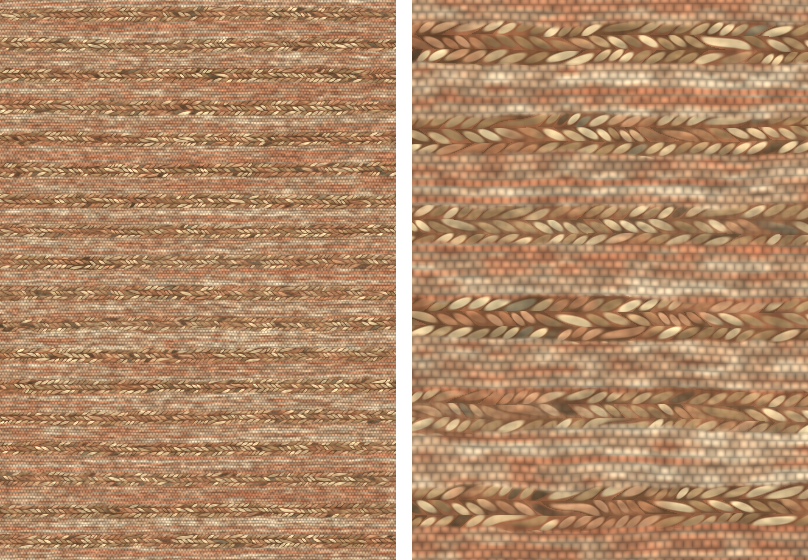
Left, the full canvas; right, a detail of the centre.
A Shadertoy shader for this texture:

```glsl
// Woven jute rug: eighteen frayed straw braids over a flat weave with fine terracotta threads.

const float BAND_PITCH = 0.0553;   // spacing of bands, in canvas heights
const float FIRST_BAND = 0.0265;   // centre of the top band
const float BRAID_ROW = 0.0086;    // height of one braid row
const float STITCHES = 98.0;       // braid stitches per canvas height
const float THREADS = 200.0;       // weft threads per canvas height
const float WARPS = 180.0;         // warp threads per canvas height

const vec3 TERRACOTTA = vec3(0.69, 0.42, 0.29);
const vec3 TAN = vec3(0.71, 0.57, 0.44);
const vec3 CREAM = vec3(0.83, 0.74, 0.61);
const vec3 SHADOW = vec3(0.36, 0.25, 0.15);
const vec3 OCHRE = vec3(0.62, 0.49, 0.33);
const vec3 STRAW = vec3(0.92, 0.83, 0.64);

float hash(vec2 p) {
    vec3 q = fract(p.xyx * 0.1031);
    q += dot(q, q.yzx + 33.33);
    return fract((q.x + q.y) * q.z);
}

float noise(vec2 p) {
    vec2 i = floor(p), f = fract(p);
    f = f * f * (3.0 - 2.0 * f);
    float low = mix(hash(i), hash(i + vec2(1, 0)), f.x);
    float high = mix(hash(i + vec2(0, 1)), hash(i + vec2(1, 1)), f.x);
    return mix(low, high, f.y);
}

// Rounded profile across a thread: 0 at its sides, 1 on its crest
float crest(float t) {
    t = fract(t);
    return 4.0 * t * (1.0 - t);
}

// Thin weft threads whose dye changes along their length
vec3 flatWeave(vec2 p) {
    float thread = p.y * THREADS;
    float row = floor(thread);
    float streak = noise(vec2(p.x * 10.0, thread));
    float fleck = noise(vec2(p.x * 70.0, thread + 71.0));
    float drift = noise(p * vec2(3.0, 45.0) + 19.0);
    float tone = 0.36 * streak + 0.44 * fleck + 0.20 * drift;
    vec3 color = mix(mix(TAN, TERRACOTTA, 0.6), TAN, smoothstep(0.25, 0.48, tone));
    color = mix(color, CREAM, smoothstep(0.46, 0.78, tone));

    // Single terracotta threads, fading in and out
    float dyed = step(0.58, hash(vec2(row, 91.0)));
    float visible = smoothstep(0.25, 0.6, noise(vec2(p.x * 11.0, row + 0.5)));
    color = mix(color, TERRACOTTA, 0.8 * dyed * visible * crest(thread));

    // Over-under knots, offset on alternate threads
    float offset = 0.5 * mod(row, 2.0);
    float relief = crest(thread) * crest(p.x * WARPS + offset);
    return color * (0.83 + 0.32 * relief);
}

// Slanted stitches, leaning the other way on each successive row
vec3 braid(vec2 p, float across, float band, float aa) {
    float level = across / BRAID_ROW + 1.5;
    float row = floor(level);
    float t = fract(level) - 0.5;
    float lean = 1.0 - 2.0 * mod(row, 2.0);
    float rowId = row + band * 5.0;
    float wobble = noise(vec2(p.x * 32.0, rowId));
    float u = p.x * STITCHES + lean * t * 1.0 + wobble * 2.0;
    vec2 id = vec2(floor(u), rowId);

    // Each stitch sits a little high or low in its row
    vec2 local = vec2(fract(u) - 0.5, t + 0.3 * (hash(id + 13.0) - 0.5));
    float soft = 0.08 + 0.35 * aa * STITCHES;
    float stitch = 1.0 - smoothstep(0.42 - soft, 0.42 + soft, length(local));

    float dye = hash(id + 7.0);
    vec3 fiber = mix(OCHRE, STRAW, smoothstep(0.15, 0.95, dye));
    float rust = noise(vec2(p.x * 30.0, rowId + 40.0));
    fiber = mix(fiber, TERRACOTTA, 0.6 * smoothstep(0.5, 0.85, rust));
    fiber *= 1.0 - 0.3 * local.y;

    // Occasional dark husk fibres
    fiber *= 1.0 - 0.45 * step(0.95, hash(id + 31.0));
    vec3 gap = mix(SHADOW, TERRACOTTA, 0.1 + 0.6 * hash(id + 53.0));
    return mix(gap, fiber, stitch);
}

void mainImage(out vec4 fragColor, in vec2 fragCoord) {
    float aa = 1.0 / iResolution.y;
    vec2 p = fragCoord * aa;
    p.y = 1.0 - p.y;

    // Hand-woven sag, shared by bands and threads
    p.y += 0.005 * (noise(p * vec2(4.0, 14.0)) - 0.5);
    p.y += 0.002 * (noise(p * vec2(28.0, 34.0)) - 0.5);

    float phase = (p.y - FIRST_BAND) / BAND_PITCH;
    float band = floor(phase + 0.5);
    float across = (phase - band) * BAND_PITCH;

    // Ragged band edges, with outer stitches missing in places
    float side = across < 0.0 ? 3.0 : 11.0;
    float fray = noise(vec2(p.x * 12.0, band * 17.0 + side));
    float tuft = noise(vec2(p.x * 75.0, band * 23.0 + side));
    float halfHeight = BRAID_ROW * (0.9 + 0.45 * fray + 0.4 * tuft);
    float edge = 0.0012 + 0.6 * aa;
    float cover = 1.0 - smoothstep(halfHeight - edge, halfHeight + edge, abs(across));
    float worn = 0.72 + 0.25 * noise(vec2(p.x * 7.0, band * 3.0));

    vec3 color = mix(flatWeave(p), braid(p, across, band, aa), cover * worn);

    // Coarse fibre grain
    color *= 0.84 + 0.32 * noise(p * vec2(150.0, 300.0));
    color *= 0.93 + 0.14 * noise(p * vec2(60.0, 240.0) + 37.0);
    fragColor = vec4(color, 1.0);
}
```
